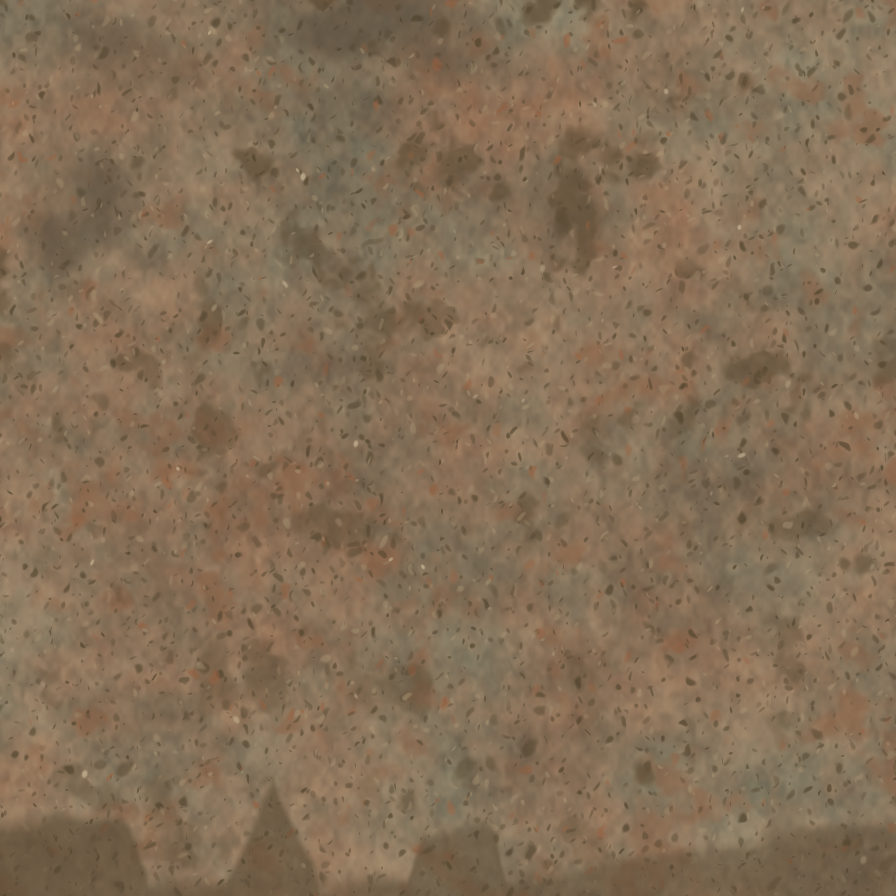
Write a three.js fragment shader that draws this texture.

```glsl
// Weathered brown stone: a mottled warm and olive ground with soft stains,
// scattered dark, pale and rusty grains, and a dim ragged band at the foot.
// Layers of value noise tint the ground; jittered cells place the grains.

varying vec2 vUv;

float hash(vec2 p) {
  return fract(sin(dot(p, vec2(127.1, 311.7))) * 43758.5453);
}

float noise(vec2 p) {
  vec2 i = floor(p);
  vec2 f = fract(p);
  f = f * f * (3.0 - 2.0 * f);
  return mix(mix(hash(i), hash(i + vec2(1.0, 0.0)), f.x),
             mix(hash(i + vec2(0.0, 1.0)), hash(i + vec2(1.0, 1.0)), f.x), f.y);
}

float fbm(vec2 p) {
  float sum = 0.0;
  float amp = 0.53;
  for (int i = 0; i < 4; i++) {
    sum += amp * noise(p);
    p = mat2(0.8, 0.6, -0.6, 0.8) * p * 2.03 + 17.3;
    amp *= 0.5;
  }
  return sum;
}

// Coverage of soft, tilted oval grains; size is the largest radius in cells
float grains(vec2 uv, float cells, float density, float size, float seed) {
  vec2 p = uv * cells;
  vec2 home = floor(p);
  float cover = 0.0;
  for (int y = -1; y <= 1; y++) {
    for (int x = -1; x <= 1; x++) {
      vec2 cell = home + vec2(float(x), float(y));
      vec2 key = cell + seed;
      vec2 d = p - cell - vec2(hash(key + 3.1), hash(key + 7.7));
      float tilt = (hash(key + 11.3) - 0.6) * 2.0;
      float c = cos(tilt);
      float s = sin(tilt);
      d = mat2(c, -s, s, c) * d;
      d.x *= mix(1.2, 2.3, hash(key + 19.9));
      float radius = size * mix(0.45, 1.0, pow(hash(key + 23.5), 2.0));
      float oval = 1.0 - smoothstep(0.45, 1.25, length(d) / radius);
      float strength = mix(0.4, 1.0, hash(key + 31.7));
      cover = max(cover, oval * strength * step(hash(key), density));
    }
  }
  return cover;
}

float blob(vec2 uv, vec2 center, vec2 radius) {
  return 1.0 - smoothstep(0.3, 1.2, length((uv - center) / radius));
}

void main() {
  vec2 uv = vUv;
  vec2 wobble = vec2(noise(uv * 95.0), noise(uv * 95.0 + 41.0)) - 0.5;
  vec2 rough = uv + wobble * 0.007;

  // Ground: broad to fine changes of brightness, fine ones drawn out upward
  float light = (fbm(uv * 5.0 + 2.0) - 0.5) * 0.13;
  light += (fbm(uv * 24.0 + 9.0) - 0.5) * 0.13;
  light += (noise(rough * vec2(125.0, 85.0)) - 0.5) * 0.075;
  light += (noise(uv * vec2(230.0, 160.0)) - 0.5) * 0.035;
  vec3 color = vec3(0.545, 0.46, 0.363) * (1.0 + light * 1.9);

  // Hue drifts between rusty pink and grey olive
  float warmth = fbm(uv * 8.0 + 31.0) - 0.5 + 0.5 * (fbm(uv * 42.0 + 5.0) - 0.5);
  color += warmth * vec3(0.09, -0.025, -0.045);
  float rust = smoothstep(0.58, 0.8, fbm(rough * 21.0 + 63.0));
  color = mix(color, vec3(0.54, 0.37, 0.26), rust * 0.5);

  // Grey brown stains, mostly in the upper part
  vec2 smear = uv + (vec2(fbm(uv * 14.0), fbm(uv * 14.0 + 8.0)) - 0.5) * 0.12;
  float stain = blob(smear, vec2(0.1, 0.76), vec2(0.09, 0.08));
  stain = max(stain, blob(smear, vec2(0.41, 0.96), vec2(0.13, 0.07)));
  stain = max(stain, 0.65 * blob(smear, vec2(0.64, 0.77), vec2(0.07, 0.06)));
  stain = max(stain, 0.7 * blob(smear, vec2(0.14, 0.94), vec2(0.09, 0.06)));
  stain *= 0.5 + 0.8 * noise(rough * 35.0);
  color = mix(color, vec3(0.36, 0.31, 0.245), clamp(stain, 0.0, 1.0) * 0.65);
  float patches = smoothstep(0.63, 0.76, fbm(rough * 17.0 + 80.0));
  color = mix(color, vec3(0.35, 0.28, 0.19), patches * mix(0.25, 0.6, uv.y));

  // Grains: large and small dark ones, then rusty and pale flecks
  float dark = grains(rough, 24.0, 0.12, 0.42, 5.0) * 0.75;
  dark = max(dark, grains(rough, 52.0, 0.42, 0.38, 90.0));
  dark = max(dark, grains(rough, 85.0, 0.35, 0.4, 170.0) * 0.7);
  color = mix(color, vec3(0.30, 0.25, 0.165), dark * 0.68);
  float red = grains(rough, 40.0, 0.12, 0.38, 260.0);
  color = mix(color, vec3(0.60, 0.37, 0.24), red * 0.55);
  float pale = grains(rough, 62.0, 0.22, 0.38, 340.0);
  color = mix(color, vec3(0.67, 0.59, 0.46), pale * 0.5);
  float glint = grains(uv, 30.0, 0.035, 0.18, 430.0);
  color = mix(color, vec3(0.78, 0.71, 0.58), glint * 0.75);

  // Shadowed foot: a step at the left, two humps and a slope to the right
  float edge = 0.085 * (1.0 - smoothstep(0.13, 0.18, uv.x));
  edge = max(edge, 0.13 - 2.2 * abs(uv.x - 0.305));
  edge = max(edge, 0.075 * (1.0 - smoothstep(0.035, 0.065, abs(uv.x - 0.51))));
  edge = max(edge, 0.015 + 0.06 * smoothstep(0.5, 1.0, uv.x));
  edge += (noise(uv * 28.0) - 0.5) * 0.018;
  float foot = 1.0 - smoothstep(edge - 0.012, edge + 0.012, uv.y);
  vec3 shade = mix(vec3(0.37, 0.305, 0.215), color * 0.8, 0.35);
  color = mix(color, shade, foot * mix(0.85, 0.55, uv.x));

  gl_FragColor = vec4(color, 1.0);
}
```
